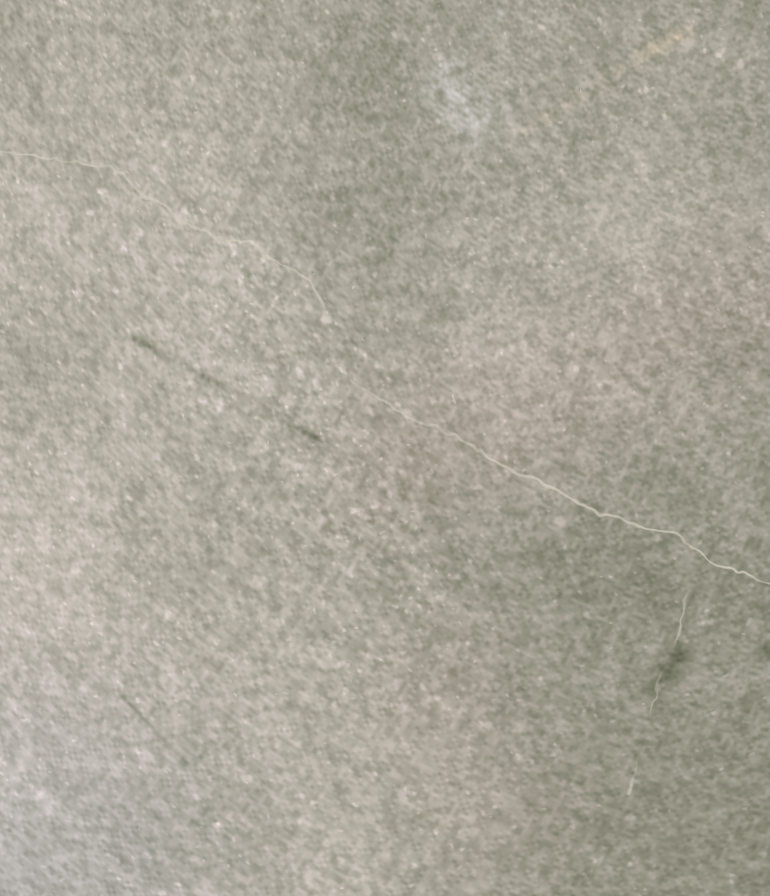
A Shadertoy shader for this texture:

```glsl
// Worn concrete floor: cloudy grey-beige mottling with a fine slanted grain,
// scattered pale flecks, soft dark scuffs and thin light cracks.
// Value noise gives the surface; jittered polylines give the cracks.

float hash(vec2 p) {
    return fract(sin(dot(p, vec2(127.1, 311.7))) * 43758.545);
}

float noise(vec2 p) {
    vec2 i = floor(p), f = fract(p);
    f = f * f * (3.0 - 2.0 * f);
    return mix(mix(hash(i), hash(i + vec2(1, 0)), f.x),
               mix(hash(i + vec2(0, 1)), hash(i + vec2(1, 1)), f.x), f.y);
}

float fbm(vec2 p) {
    float sum = 0.0, amp = 0.5;
    for (int i = 0; i < 5; i++) {
        sum += amp * noise(p);
        p = mat2(1.6, 1.2, -1.2, 1.6) * p + 7.3;
        amp *= 0.5;
    }
    return sum;
}

mat2 rotate(float a) {
    return mat2(cos(a), -sin(a), sin(a), cos(a));
}

float segment(vec2 p, vec2 a, vec2 b) {
    vec2 ab = b - a;
    return length(p - a - ab * clamp(dot(p - a, ab) / dot(ab, ab), 0.0, 1.0));
}

// Soft-edged stroke or blot
float stroke(vec2 p, vec2 a, vec2 b, float width) {
    float d = segment(p, a, b) / width;
    return exp(-d * d);
}

// Pale elongated chips, one candidate per jittered cell
float flecks(vec2 p, float scale, float density) {
    vec2 q = p * scale, cell = floor(q);
    vec2 centre = 0.3 + 0.4 * vec2(hash(cell + 3.1), hash(cell + 8.7));
    vec2 d = rotate(1.2 * hash(cell + 5.3) - 0.6) * (fract(q) - centre);
    d += 0.14 * (vec2(noise(q * 4.0), noise(q * 4.0 + 31.0)) - 0.5);
    float radius = mix(0.17, 0.3, hash(cell + 1.9));
    float shape = 1.0 - smoothstep(0.25 * radius, radius, length(d * vec2(0.8, 1.3)));
    return shape * step(hash(cell), density) * mix(0.35, 1.0, hash(cell + 6.1));
}

// Three broken cracks; the gaps fall after points 5 and 12
float cracks(vec2 p) {
    vec2 path[16] = vec2[16](
        vec2(-0.02, 0.834), vec2(0.117, 0.815), vec2(0.221, 0.742),
        vec2(0.28, 0.729), vec2(0.345, 0.688), vec2(0.367, 0.638),
        vec2(0.39, 0.577), vec2(0.449, 0.542), vec2(0.521, 0.505),
        vec2(0.638, 0.44), vec2(0.755, 0.401), vec2(0.781, 0.381),
        vec2(0.88, 0.342), vec2(0.782, 0.372), vec2(0.752, 0.29),
        vec2(0.7, 0.115));
    vec2 q = p + 0.008 * (vec2(noise(p * 45.0), noise(p * 45.0 + 19.0)) - 0.5)
               + 0.004 * (vec2(noise(p * 130.0), noise(p * 130.0 + 5.0)) - 0.5);
    float line = 0.0;
    for (int i = 0; i < 15; i++) {
        if (i == 5 || i == 12) continue;
        float d = segment(q, path[i], path[i + 1]);
        float strength = i > 12 ? 0.7 * smoothstep(0.3, 0.6, noise(p * 22.0))
                       : i > 7 ? 1.0 : i > 5 ? 0.6 : 0.8;
        line = max(line, strength * (1.0 - smoothstep(0.0002, 0.0025, d)));
    }
    return line * mix(0.5, 1.0, noise(p * 60.0 + 3.0));
}

void mainImage(out vec4 fragColor, in vec2 fragCoord) {
    vec2 p = fragCoord / iResolution.y;
    vec2 slanted = rotate(-0.75 + 0.35 * p.x) * p;

    // Broad light and cloudy stains
    float corner = smoothstep(0.42, 0.0, length((p - vec2(0.87, 0.13)) * vec2(1.0, 0.9)));
    float tone = 0.722 - 0.078 * smoothstep(0.1, 0.85, p.x) - 0.09 * corner;
    tone -= 0.03 * smoothstep(0.2, 0.0, p.y) + 0.03 * smoothstep(0.75, 1.0, p.y);
    tone += 0.17 * (fbm(p * 5.0 + 2.0) - 0.48);
    tone -= 0.03 * stroke(p, vec2(0.39, 0.9), vec2(0.42, 0.74), 0.07);
    tone -= 0.03 * stroke(p, vec2(0.54, 0.42), vec2(0.68, 0.35), 0.06);
    tone -= 0.05 * stroke(p, vec2(0.82, 0.86), vec2(0.88, 0.82), 0.05);

    // Fine slanted grain over small clumps
    float grain = noise(slanted * vec2(90.0, 150.0)) - 0.5;
    float grit = noise(slanted * vec2(190.0, 280.0) + 40.0) - 0.5;
    tone += 0.11 * grain + 0.12 * grit;
    tone += 0.045 * (noise(slanted * vec2(38.0, 60.0) + 9.0) - 0.5);

    // Flecks, thickest in the chalky middle
    float chalk = stroke(p, vec2(0.31, 0.6), vec2(0.46, 0.32), 0.08);
    float density = 0.10 + 0.3 * chalk + 0.1 * smoothstep(0.5, 0.0, p.x);
    for (int i = 0; i < 3; i++) {
        float scale = 32.0 * pow(1.5, float(i));
        tone += 0.11 * flecks(slanted + 0.37 * float(i), scale, density);
    }
    tone += 0.022 * chalk * (0.5 + 2.0 * grain);

    // Dark scuffs, broken up by the grain
    float scuff = 0.9 * stroke(p, vec2(0.15, 0.622), vec2(0.352, 0.512), 0.004);
    scuff += 0.8 * stroke(p, vec2(0.27, 0.545), vec2(0.35, 0.513), 0.007);
    scuff += 0.7 * stroke(p, vec2(0.137, 0.222), vec2(0.21, 0.147), 0.003);
    scuff += 0.6 * stroke(p, vec2(0.0, 0.945), vec2(0.05, 0.885), 0.004);
    scuff += 1.0 * stroke(p, vec2(0.73, 0.23), vec2(0.76, 0.27), 0.012);
    scuff += 0.9 * stroke(p, vec2(0.82, 0.29), vec2(0.86, 0.275), 0.008);
    tone -= 0.13 * scuff * smoothstep(0.0, 0.5, noise(p * 55.0) + 0.4 * grain);

    // Tint: olive in the shadows, rose to the right, cool grey at lower left
    vec3 color = tone + vec3(0.0, -0.016 + 0.11 * (0.67 - tone), -0.066);
    float rose = stroke(p, vec2(0.47, 0.49), vec2(0.85, 0.66), 0.09)
               + 0.8 * stroke(p, vec2(0.5, 0.24), vec2(0.56, 0.1), 0.08);
    color += rose * fbm(p * 12.0 + 11.0) * vec3(0.016, -0.010, -0.002);
    color += smoothstep(0.4, 0.0, length(p)) * vec3(-0.012, -0.004, 0.022);

    // Chalk smear, ochre streak and cracks
    float smear = stroke(p, vec2(0.51, 0.895), vec2(0.535, 0.87), 0.032)
                + 0.6 * stroke(p, vec2(0.465, 0.893), vec2(0.56, 0.985), 0.006);
    color += smear * (0.6 + grain) * vec3(0.06, 0.07, 0.09);
    float ochre = stroke(p, vec2(0.72, 0.943), vec2(0.765, 0.963), 0.009)
                + 0.4 * stroke(p, vec2(0.58, 0.85), vec2(0.74, 0.95), 0.007);
    color += ochre * (0.6 + grain) * vec3(0.11, 0.08, 0.05);
    color = mix(color, vec3(0.84, 0.82, 0.76), 0.85 * cracks(p));

    fragColor = vec4(color, 1.0);
}
```
